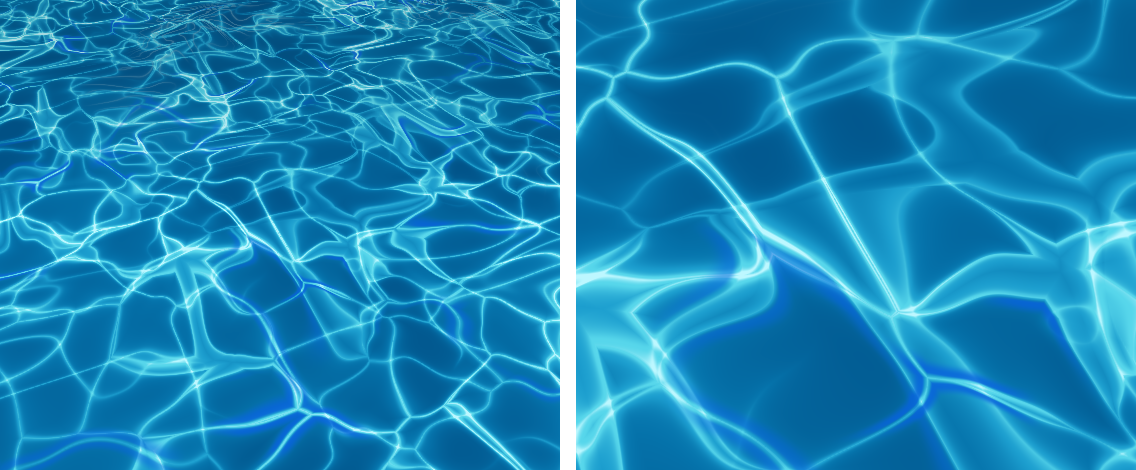
Left: the whole. Right: its middle third, enlarged.
A WebGL 2 fragment shader for this texture:

```glsl
#version 300 es
precision highp float;

uniform vec2 u_resolution;
out vec4 fragColor;

// Perspective of the water plane
const float HORIZON = 1.6;
const float CELLS = 7.0;
const float DEPTH_STRETCH = 1.7;

// Light pattern, in cell units
const float LINE = 0.06;
const float RIBBON = 0.24;
const float RIPPLE = 0.30;

// Colours from shade to highlight
const vec3 DEEP = vec3(0.005, 0.335, 0.55);
const vec3 MID = vec3(0.02, 0.45, 0.67);
const vec3 BRIGHT = vec3(0.11, 0.62, 0.81);
const vec3 PALE = vec3(0.34, 0.84, 0.92);
const vec3 SPARK = vec3(0.74, 0.97, 1.0);
const vec3 FRINGE = vec3(0.03, 0.38, 0.86);
const vec3 SKY = vec3(0.45, 0.66, 0.76);

const mat2 TURN = mat2(0.8, 0.6, -0.6, 0.8);

vec2 hash2(vec2 p) {
    vec2 q = vec2(dot(p, vec2(127.1, 311.7)), dot(p, vec2(269.5, 183.3)));
    return fract(sin(q) * 43758.5);
}

// Layered sines, roughly -1 to 1
float waves(vec2 p) {
    float sum = 0.0, amp = 0.5;
    for (int i = 0; i < 4; i++) {
        p = TURN * p * 1.6 + 1.7;
        sum += amp * sin(p.x + 1.3 * sin(p.y));
        amp *= 0.58;
    }
    return sum;
}

// Bends the plane as seen through a rippled surface
vec2 refractPlane(vec2 p, float strength) {
    float freq = 1.4, amp = RIPPLE * strength;
    for (int i = 0; i < 4; i++) {
        p += amp * sin(freq * (TURN * p).yx + vec2(0.7, 2.9) * float(i + 1));
        freq *= 1.9;
        amp *= 0.5;
    }
    return p;
}

// Cellular noise: gap between the two nearest seeds, zero on cell borders
float cellGap(vec2 p) {
    vec2 cell = floor(p), local = fract(p);
    float first = 9.0, second = 9.0;
    for (int y = -1; y <= 1; y++) {
        for (int x = -1; x <= 1; x++) {
            vec2 o = vec2(x, y);
            float d = length(o + 0.1 + 0.8 * hash2(cell + o) - local);
            second = min(second, max(first, d));
            first = min(first, d);
        }
    }
    return second - first;
}

float filament(float dist, float soft) {
    float l = LINE / (max(abs(dist) - 0.3 * soft, 0.0) + LINE);
    return l * l;
}

// Folded sheet of light: x is brightness, y is the coloured fringe
vec2 caustic(vec2 p) {
    float gap = cellGap(p);
    float soft = fwidth(gap);
    float width = RIBBON * smoothstep(0.05, 0.8, waves(p * 0.8 + 4.0));
    float power = 0.5 + 0.5 * smoothstep(-0.6, 0.5, waves(p * 0.7 + 11.0));
    float outer = gap - width;
    float fill = 1.0 - smoothstep(-0.02 - soft, 0.02 + soft, outer);
    fill *= smoothstep(0.0, 0.08, width) * (0.6 + 0.4 * gap / (width + 0.01));
    float haze = exp(-6.0 * max(outer, 0.0));
    float light = power * (0.82 * filament(outer, soft) + 0.12 * haze) + 0.3 * fill;
    float fringe = smoothstep(0.02, 0.06, outer) * (1.0 - smoothstep(0.08, 0.2, outer));
    return vec2(light, fringe * smoothstep(0.45, 0.75, waves(p * 0.9 + 23.0)));
}

vec3 waterColour(float t) {
    vec3 c = mix(DEEP, MID, smoothstep(0.0, 0.25, t));
    c = mix(c, BRIGHT, smoothstep(0.2, 0.5, t));
    c = mix(c, PALE, smoothstep(0.45, 0.85, t));
    return mix(c, SPARK, smoothstep(0.85, 1.3, t));
}

void main() {
    vec2 uv = gl_FragCoord.xy / u_resolution.y;
    float centre = 0.5 * u_resolution.x / u_resolution.y;
    float depth = 1.0 / (HORIZON - uv.y);
    float far = smoothstep(0.5, 1.0, uv.y);
    vec2 plane = CELLS * depth * vec2(uv.x - centre, DEPTH_STRETCH);
    vec2 bent = refractPlane(plane, 0.9 + 0.4 * far);

    // Two overlapping nets of light
    vec2 net = caustic(bent);
    vec2 net2 = caustic(TURN * refractPlane(plane + 17.0, 1.2) * 0.75 + 5.0);

    // Smooth loops, nested more densely far away
    float level = waves(bent * 0.85 + 31.0) * (1.0 + far);
    float soft = fwidth(level);
    float loops = filament(abs(fract(level + 0.35) - 0.5), soft);
    loops *= smoothstep(-0.2, 0.6, waves(plane * 0.6 + 7.0));

    // Gentle shading of the floor
    float shade = 0.09 + 0.11 * waves(bent * 0.5 + 2.0);
    float light = shade + net.x + 0.6 * net2.x + 0.5 * loops;
    light *= mix(1.0, 0.82, far);

    vec3 colour = waterColour(light);
    colour = mix(colour, FRINGE, 0.8 * clamp(net.y + 0.6 * net2.y, 0.0, 1.0));

    // Dull sky streaks on the distant surface
    float patches = smoothstep(0.25, 0.7, waves(plane * 0.4 + 41.0));
    float streak = filament(abs(fract(level * 2.0) - 0.5), 2.0 * soft);
    colour = mix(colour, SKY, 0.5 * far * patches * streak);
    colour *= mix(1.0, 0.87, far);

    fragColor = vec4(colour, 1.0);
}
```
